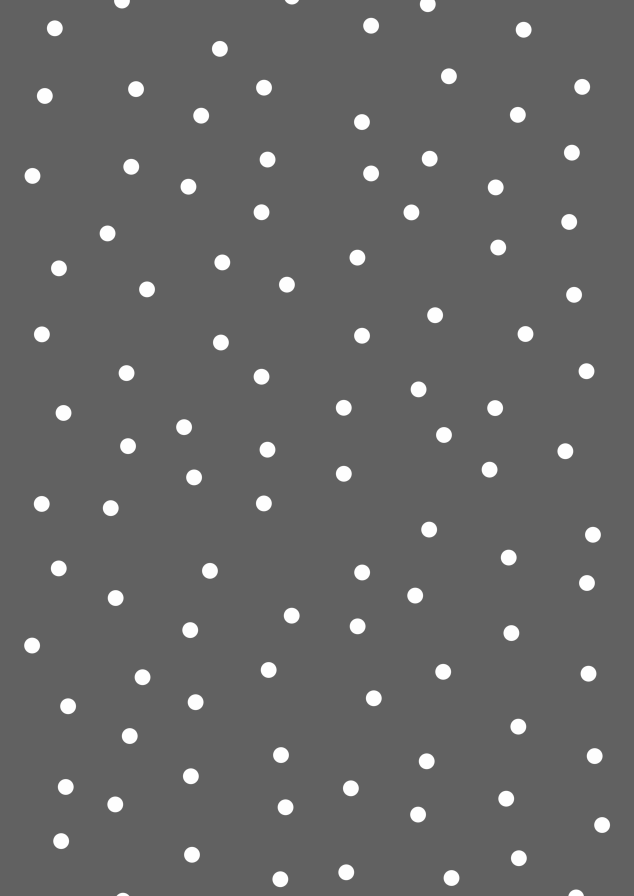
Give the GLSL for this pattern, as a Shadertoy shader.

```glsl
const vec3 GROUND_GREY = vec3(0.38);
const vec3 DOT_WHITE = vec3(0.995);
const vec2 CELL_SIZE = vec2(0.085, 1.0 / 12.0); // in canvas heights
const vec2 JITTER = vec2(0.54, 0.52);           // in cells
const float DOT_RADIUS = 0.0088;

vec2 hash22(vec2 p) {
    vec3 q = fract(p.xyx * vec3(0.1031, 0.1030, 0.0973));
    q += dot(q, q.yzx + 33.33);
    return fract((q.xx + q.yz) * q.zy);
}

// Signed distance to the single dot placed inside the cell around p
float scatteredDot(vec2 p, vec2 cellSize, vec2 jitter, float radius) {
    vec2 grid = p / cellSize;
    grid.y += 0.5 * mod(floor(grid.x), 2.0); // stagger alternate columns
    vec2 cell = floor(grid);
    vec2 center = 0.5 + jitter * (hash22(cell + 17.0) - 0.5);
    return length((fract(grid) - center) * cellSize) - radius;
}

// Antialiased coverage of a shape from its signed distance
float coverage(float dist, float pixel) {
    return 1.0 - smoothstep(-0.7 * pixel, 0.7 * pixel, dist);
}

void mainImage(out vec4 fragColor, in vec2 fragCoord) {
    float pixel = 1.0 / iResolution.y;
    vec2 p = fragCoord * pixel;

    // Centre whole columns, leaving plain side margins
    float width = iResolution.x * pixel;
    float fieldWidth = floor(width / CELL_SIZE.x) * CELL_SIZE.x;
    p.x -= 0.5 * (width - fieldWidth);
    float inField = step(0.0, p.x) * step(p.x, fieldWidth);

    float dist = scatteredDot(p, CELL_SIZE, JITTER, DOT_RADIUS);
    float dots = coverage(dist, pixel) * inField;
    fragColor = vec4(mix(GROUND_GREY, DOT_WHITE, dots), 1.0);
}
```
